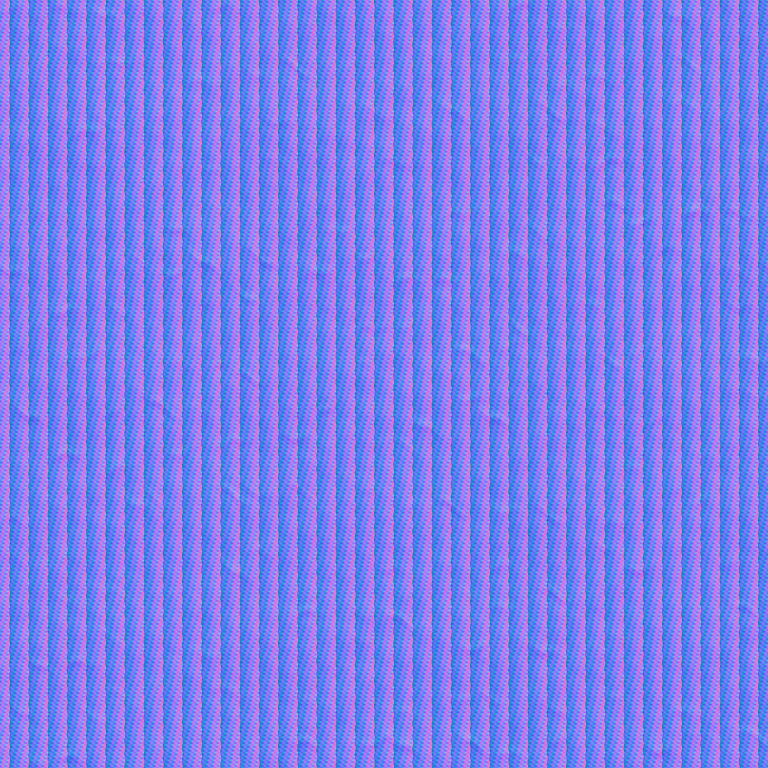
A WebGL 2 fragment shader for this texture map:

```glsl
#version 300 es
precision highp float;
// Tiling normal map of forty upright corded ribs with slanted strands, fine weave and soft creases.
uniform vec2 u_resolution;
out vec4 fragColor;

const float TAU = 6.2831853;
const float RIBS = 40.0;

float hash(vec2 p) {
    p = fract(p * vec2(0.1031, 0.1137) + 0.071);
    p += dot(p, p.yx + 33.33);
    return fract((p.x + p.y) * p.x * 7.31);
}

// Short slanted folds, one per cell of a wrapping grid; returns a slope.
vec2 creaseSlope(vec2 uv) {
    const vec2 grid = vec2(16.0);
    vec2 cell = floor(uv * grid);
    vec2 slope = vec2(0.0);
    for (int j = -1; j <= 1; j++) {
        for (int i = -1; i <= 1; i++) {
            vec2 c = cell + vec2(i, j);
            vec2 id = floor(mod(c + 0.5, grid));
            vec2 center = c + 0.1 + 0.8 * vec2(hash(id), hash(id + 31.0));
            vec2 d = uv - center / grid;
            float tilt = mix(-0.7, 0.3, hash(id + 57.0));
            float bend = 0.003 * sin(d.x * 170.0 + TAU * hash(id + 83.0));
            float across = (d.y - tilt * d.x + bend) / 0.006;
            float along = d.x / 0.018;
            float strength = 0.36 * pow(hash(id + 109.0), 1.5);
            float s = strength * across * exp(-across * across - along * along);
            slope += s * vec2(-tilt, 1.0);
        }
    }
    return slope;
}

// Broad undulation from sines with whole-number frequencies.
vec2 cloudSlope(vec2 uv) {
    vec2 p = uv * TAU;
    vec2 warp = vec2(sin(3.0 * p.y + 2.0 * p.x), sin(4.0 * p.x - 3.0 * p.y));
    return 0.02 * vec2(sin(5.0 * p.x + 7.0 * p.y + 1.6 * warp.x),
                       sin(9.0 * p.y - 4.0 * p.x + 1.8 * warp.y))
         + 0.025 * sin(vec2(13.0, 11.0) * p.x + vec2(17.0, 29.0) * p.y + 2.0 * warp.yx);
}

vec3 cordColor(vec2 uv, vec2 wear) {
    // Rib coordinate with faintly scalloped seams
    float scallop = 0.022 * sin(TAU * (60.0 * uv.y + 7.0 * uv.x));
    float rib = uv.x * RIBS - 0.5 + scallop;
    float t = fract(rib);
    float id = floor(mod(floor(rib) + 0.5, RIBS));
    float seam = 1.0 - smoothstep(0.0, 0.12, t);
    float lip = smoothstep(0.86, 1.0, t);

    // Round profile, steeper beside the seam
    vec2 slope = vec2(mix(-0.57, 0.50, smoothstep(0.05, 0.98, t)), 0.0);
    slope.x += 0.32 * lip - 0.22 * seam + 0.05 * (hash(vec2(id, 5.0)) - 0.5);

    // Twisted strands rising steeply to the right
    float drift = 0.6 * sin(TAU * (9.0 * uv.y + 3.0 * uv.x)) + 0.3 * sin(TAU * 23.0 * uv.y + id);
    float strand = TAU * (120.0 * uv.x - 36.0 * uv.y) + 0.9 * sin(id * 2.4) + drift;
    slope += vec2(0.46, -0.13) * sin(strand);

    // Fine stitches staggered from strand to strand
    float stitch = TAU * 200.0 * uv.y;
    slope.y += (0.10 + 0.30 * cos(strand + 0.8)) * cos(stitch);
    slope.x -= 0.20 * sin(strand + 0.8) * sin(stitch);

    vec3 normal = normalize(vec3(slope + wear, 1.0));
    vec3 color = normal * 0.5 + 0.5;
    return color * (1.0 - 0.09 * seam);
}

void main() {
    vec2 uv = gl_FragCoord.xy / u_resolution;
    vec2 wear = creaseSlope(uv) + cloudSlope(uv);

    // Nine samples smooth the seams and stitches
    vec3 color = vec3(0.0);
    for (int j = -1; j <= 1; j++) {
        for (int i = -1; i <= 1; i++) {
            color += cordColor(uv + vec2(i, j) / (3.0 * u_resolution), wear);
        }
    }
    fragColor = vec4(color / 9.0, 1.0);
}
```
